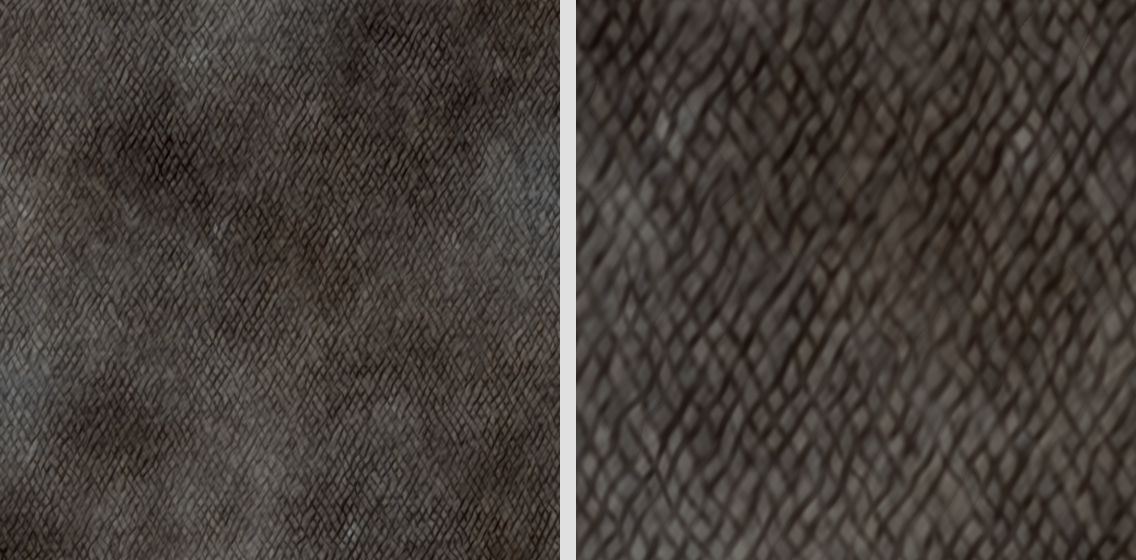
Left: the whole. Right: its middle third, enlarged.
Reproduce this texture procedurally as a WebGL 2 fragment shader.

```glsl
#version 300 es
precision highp float;
// Weathered reptile hide: a lattice of small steep diamond scales with broken
// dark grooves, lit from the upper left, under soft clouds of brown and grey
// staining, mottled patches and scattered pale scuffs.

#define SCALES vec2(68.0, 38.0)               // scales across and up the canvas
#define GROOVE 0.34                           // groove half-width, in scales
#define RELIEF 0.135                          // groove darkness
#define SCALE_VARIATION 0.055                 // brightness range between scales
#define GRAIN 0.115                           // fine surface roughness
#define CLOUD_FREQ 4.5                        // stains across the canvas
#define CLOUD_DEPTH 0.28                      // stain contrast
#define SCUFF_GRID 8.0                        // scuff cells across the canvas
#define SCUFF_LIGHT 0.14                      // scuff brightness
#define HIDE_COLOR vec3(0.253, 0.230, 0.213)
#define TONE_COLOR vec3(0.97, 1.04, 1.03)     // direction from dark to light
#define WARM_TINT vec3(0.04, 0.0, -0.04)

uniform vec2 u_resolution;
out vec4 fragColor;

// Integer hash of a lattice cell, 0 to 1
float hash(vec2 cell, uint seed) {
    uvec2 q = uvec2(ivec2(cell)) * uvec2(1597u, 3571u);
    uint h = (q.x ^ (q.y << 8) ^ (seed * 7919u)) * 747796u + 28913u;
    h = (h ^ (h >> 15)) * 277803u;
    h = (h ^ (h >> 13)) * 668265u;
    h ^= h >> 16;
    return float(h & 65535u) / 65535.0;
}

float noise(vec2 p, uint seed) {
    vec2 i = floor(p), f = fract(p);
    f = f * f * (3.0 - 2.0 * f);
    float low = mix(hash(i, seed), hash(i + vec2(1, 0), seed), f.x);
    float high = mix(hash(i + vec2(0, 1), seed), hash(i + vec2(1, 1), seed), f.x);
    return mix(low, high, f.y);
}

float fbm(vec2 p, uint seed) {
    float sum = 0.0, weight = 0.5;
    for (int i = 0; i < 4; i++) {
        sum += weight * noise(p, seed + uint(i));
        p = mat2(1.6, 1.2, -1.2, 1.6) * p + 7.3;
        weight *= 0.5;
    }
    return sum;
}

vec2 warp(vec2 p, float freq, uint seed) {
    return vec2(noise(p * freq, seed), noise(p * freq, seed + 1u)) - 0.5;
}

// Diamond scales: x is the groove mask, y the slope shading, z a random tone
vec3 scales(vec2 p, float pixel) {
    p += 0.012 * warp(p, 5.0, 11u) + vec2(0.006, 0.008) * warp(p, 48.0, 21u);
    vec2 s = p * SCALES;
    vec2 lattice = vec2(s.x - s.y, s.x + s.y);
    vec2 local = fract(lattice) - 0.5;
    vec2 edge = 0.5 - abs(local);
    float width = max(GROOVE, 1.5 * pixel * length(SCALES));
    vec2 groove = 1.0 - smoothstep(vec2(0.0), vec2(width), edge);
    // Grooves rising to the right are the deeper ones; both break up at random
    vec2 breaks = vec2(noise(lattice * 0.9, 25u), noise(lattice * 0.9, 26u));
    groove *= vec2(1.15, 0.85) * smoothstep(-0.15, 0.75, breaks);
    float mask = (1.0 - min(groove.x, 1.0)) * (1.0 - groove.y);
    float slope = -local.x * mask;
    return vec3(mask, slope, hash(floor(lattice), 31u));
}

// Small upright scuffs, one at most in each grid cell
float scuffs(vec2 p) {
    vec2 home = floor(p * SCUFF_GRID);
    float light = 0.0;
    for (int y = -1; y <= 1; y++) {
        for (int x = -1; x <= 1; x++) {
            vec2 cell = home + vec2(x, y);
            vec2 center = cell + vec2(hash(cell, 41u), hash(cell, 42u));
            vec2 d = p - center / SCUFF_GRID;
            d.x += (hash(cell, 43u) - 0.4) * d.y;
            float radius = mix(0.009, 0.02, hash(cell, 44u));
            d /= radius * vec2(1.0, 1.4);
            float strength = smoothstep(0.4, 1.0, hash(cell, 45u));
            light += strength * exp(-dot(d, d));
        }
    }
    return light;
}

void main() {
    vec2 p = gl_FragCoord.xy / u_resolution.y;
    vec3 scale = scales(p, 1.0 / u_resolution.y);

    // Broad staining, mottling, and wear that flattens the scales in places
    float cloud = fbm(p * CLOUD_FREQ, 51u) - 0.47;
    float warmth = fbm(p * 3.0 + 4.0, 61u) - 0.47 - 0.4 * cloud;
    float wear = mix(0.6, 1.4, noise(p * 13.0, 71u));
    float mottle = noise(p * vec2(30.0, 24.0), 75u) - 0.5;

    // Scale relief, and grain drawn out along the deeper grooves
    vec2 fiber = vec2(p.x - 0.5 * p.y, p.y) * vec2(210.0, 125.0);
    float tone = CLOUD_DEPTH * cloud + 0.035 * mottle;
    tone += RELIEF * wear * (scale.x - 0.54 + 0.35 * scale.y);
    tone += SCALE_VARIATION * (scale.z - 0.5) * scale.x;
    tone += GRAIN * (noise(fiber, 81u) - 0.5);

    // Scuffs catch the raised scales most
    float scuff = scuffs(p) * mix(0.4, 1.3, noise(p * 70.0, 91u));
    tone += SCUFF_LIGHT * scuff * (0.3 + 0.7 * scale.x);

    vec3 color = HIDE_COLOR + TONE_COLOR * tone;
    color += WARM_TINT * (warmth + 0.25 * (scale.z - 0.5) - 0.1 * scuff);
    fragColor = vec4(clamp(color, 0.0, 1.0), 1.0);
}
```
